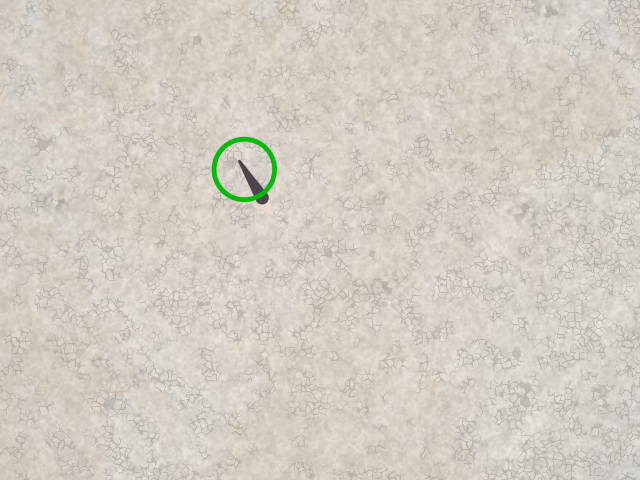
This texture is drawn by a Shadertoy shader. Its source:

```glsl
// Pale weathered plaster with fine broken cracks, faint streaks, and a ringed dark spike.

const vec3 BEIGE = vec3(0.835, 0.800, 0.750);
const vec3 CHALK = vec3(0.845, 0.835, 0.815);
const vec3 ROSE = vec3(0.855, 0.805, 0.765);
const vec3 CRACK = vec3(0.57, 0.55, 0.53);
const vec3 STREAK = vec3(0.880, 0.860, 0.830);
const vec3 SMUDGE = vec3(0.60, 0.58, 0.55);
const vec3 SPIKE = vec3(0.30, 0.27, 0.29);
const vec3 CHIP = vec3(0.94, 0.86, 0.82);
const vec3 RING = vec3(0.02, 0.73, 0.03);

vec3 hash3(vec2 p) {
    vec3 q = fract(vec3(p.xyx) * vec3(0.1031, 0.1030, 0.0973));
    q += dot(q, q.yxz + 33.33);
    return fract((q.xxy + q.yzz) * q.zyx);
}

// Soft cellular noise: cell values blended by distance, centred on zero.
float blotch(vec2 p) {
    vec2 cell = floor(p);
    float sum = 0.0, total = 0.0;
    for (int y = -1; y <= 1; y++)
    for (int x = -1; x <= 1; x++) {
        vec2 id = cell + vec2(x, y);
        vec3 h = hash3(id + 40.0);
        vec2 d = id + h.xy - p;
        float w = exp(-5.0 * dot(d, d));
        sum += w * h.z;
        total += w;
    }
    return 2.0 * sum / total - 1.0;
}

float layers(vec2 p) {
    return 0.55 * blotch(p) + 0.3 * blotch(p * 2.3 + 17.0) + 0.25 * blotch(p * 5.1 + 31.0);
}

// Gap between the two nearest cell centres: zero on a border.
float cellGap(vec2 p) {
    vec2 cell = floor(p);
    float near = 9.0, next = 9.0;
    for (int y = -1; y <= 1; y++)
    for (int x = -1; x <= 1; x++) {
        vec2 id = cell + vec2(x, y);
        float d = length(id + hash3(id + 9.0).xy - p);
        next = min(next, max(near, d));
        near = min(near, d);
    }
    return next - near;
}

// x: distance to the segment, y: position along it.
vec2 segment(vec2 p, vec2 a, vec2 b) {
    vec2 ab = b - a;
    float t = clamp(dot(p - a, ab) / dot(ab, ab), 0.0, 1.0);
    return vec2(length(p - a - ab * t), t);
}

float streak(vec2 p, vec2 a, vec2 b, float width) {
    float d = segment(p, a, b).x / width;
    return exp(-d * d) * clamp(0.6 + 0.8 * blotch(p * 14.0), 0.0, 1.0);
}

float cracks(vec2 p, float scale, float amount) {
    vec2 warp = 0.35 * vec2(blotch(p * 90.0), blotch(p * 90.0 + 50.0));
    float line = 1.0 - smoothstep(0.02, 0.26, cellGap(p * scale + warp));
    float broken = smoothstep(-0.35, 0.65, blotch(p * scale * 0.6 + 5.0) + amount);
    return line * broken;
}

float smudges(vec2 p) {
    vec2 spots[4] = vec2[4](vec2(1.09, 0.56), vec2(0.795, 0.40),
                            vec2(1.146, 0.975), vec2(0.12, 0.58));
    float sum = 0.0;
    for (int i = 0; i < 4; i++) {
        vec2 d = (p - spots[i]) / vec2(0.036, 0.022);
        sum += exp(-dot(d, d));
    }
    return sum * smoothstep(-0.2, 0.7, blotch(p * 95.0));
}

float cover(float dist, float soft) {
    return 1.0 - smoothstep(-soft, soft, dist);
}

void mainImage(out vec4 fragColor, in vec2 fragCoord) {
    vec2 p = fragCoord / iResolution.y;
    float soft = max(0.0015, 0.7 / iResolution.y);

    // Ground: beige and chalky patches, rosier near the middle.
    float patches = layers(p * 4.5);
    float right = smoothstep(0.65, 1.25, p.x - 0.25 * p.y);
    vec3 col = mix(BEIGE, CHALK, smoothstep(-0.35, 0.4, patches + 0.35 * right - 0.05));
    col = mix(col, ROSE, 0.5 * exp(-5.0 * dot(p - vec2(0.66, 0.48), p - vec2(0.66, 0.48))));

    // Pale diagonal streaks.
    float pale = streak(p, vec2(1.02, 0.0), vec2(1.35, 0.43), 0.018);
    pale += 0.8 * streak(p, vec2(0.74, 0.05), vec2(1.04, 0.50), 0.017);
    pale += 0.6 * streak(p, vec2(1.06, 0.53), vec2(1.26, 0.84), 0.020);
    pale = min(pale, 1.0);
    col = mix(col, STREAK, 0.7 * pale);

    // Grain, then cracks that thicken toward the lower right.
    col += 0.034 * blotch(p * 170.0) + 0.026 * blotch(p * 75.0) + 0.018 * layers(p * 22.0);
    float amount = 0.25 * right - 0.15 * p.y + 0.3 * patches - 0.4 * pale;
    col = mix(col, CRACK, 0.42 * cracks(p, 72.0, amount));
    col = mix(col, SMUDGE, 0.6 * smudges(p));
    col *= 1.015 - 0.05 * dot(p - vec2(0.67, 0.5), p - vec2(0.67, 0.5));

    // Chipped patch, tapered spike and ring.
    vec2 chip = abs(p - vec2(0.551, 0.572)) - 0.013;
    col = mix(col, CHIP, 0.9 * cover(max(chip.x, chip.y) + 0.006 * blotch(p * 80.0), 0.003));
    vec2 spike = segment(p, vec2(0.499, 0.664), vec2(0.546, 0.588));
    col = mix(col, SPIKE, cover(spike.x - mix(0.003, 0.014, spike.y), soft));
    float ring = abs(length(p - vec2(0.509, 0.647)) - 0.063) - 0.005;
    col = mix(col, RING, cover(ring, soft));

    fragColor = vec4(clamp(col, 0.0, 1.0), 1.0);
}
```
